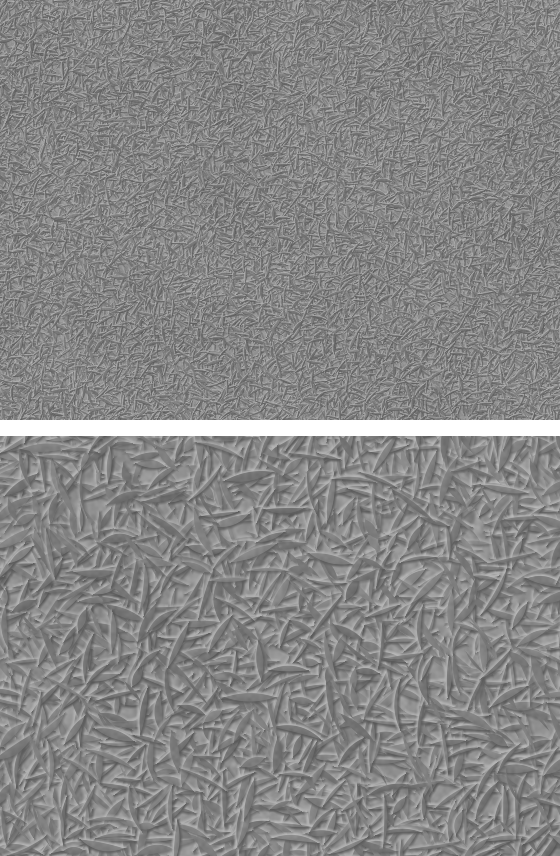
Top: the whole. Bottom: its middle third, enlarged.
Write a Shadertoy shader that draws this texture.

```glsl
// A dense grey mat of short needles lying in all directions, lit from one side.
// Rotated grids of random needles are painted from the bottom layer up; each
// needle has a flat tapered body, a bright rim facing the light and a dark one.

const int   LAYERS      = 6;
const float CELL        = 0.022;               // grid spacing, in canvas heights
const vec2  HALF_LENGTH = vec2(0.0075, 0.0205);
const vec2  HALF_WIDTH  = vec2(0.0011, 0.0035);
const float BEND        = 9.0;                 // curvature of the needles
const float RIM         = 0.0033;              // reach of the rims
const vec2  LIGHT       = vec2(-0.6, 0.8);
const float GROUND_TONE = 0.57;
const vec2  BODY_TONE   = vec2(0.435, 0.515);
const float LIT_TONE    = 0.70;
const float SHADE_TONE  = 0.36;
const float DEPTH_FADE  = 0.035;               // deeper needles are paler
const float ROUNDNESS   = 0.025;               // shading across a needle
const float GRAIN       = 0.05;
const float MOTTLE      = 0.025;

// Integer hash: three values from 0 to 1
vec3 hash3(ivec3 cell) {
    uvec3 v = uvec3(cell) * 1664525u + 1013904223u;
    v += v.yzx * v.zxy;
    v ^= v >> 16u;
    v += v.yzx * v.zxy;
    return vec3(v >> 8u) / 16777216.0;
}

float valueNoise(vec2 p, int seed) {
    ivec2 i = ivec2(floor(p));
    vec2 f = fract(p);
    f = f * f * (3.0 - 2.0 * f);
    float a = hash3(ivec3(i, seed)).x;
    float b = hash3(ivec3(i + ivec2(1, 0), seed)).x;
    float c = hash3(ivec3(i + ivec2(0, 1), seed)).x;
    float d = hash3(ivec3(i + ivec2(1, 1), seed)).x;
    return mix(mix(a, b, f.x), mix(c, d, f.x), f.y);
}

mat2 rotation(float angle) {
    float c = cos(angle), s = sin(angle);
    return mat2(c, s, -s, c);
}

// Paints the needle of one cell over the tone below it
float paintNeedle(float tone, vec2 p, ivec2 cell, int layer, vec2 light, float blur) {
    vec3 place = hash3(ivec3(cell, layer * 2 + 10));
    vec3 form  = hash3(ivec3(cell, layer * 2 + 11));
    vec2 along = vec2(cos(place.z * 3.14159), sin(place.z * 3.14159));
    vec2 across = vec2(-along.y, along.x);

    // Position along and across the slightly bent axis
    vec2 rel = p - (vec2(cell) + place.xy) * CELL;
    float u = dot(rel, along);
    float bend = (fract(form.x * 13.0) - 0.5) * 2.0 * BEND;
    float v = dot(rel, across) + bend * u * u;

    float halfLength = mix(HALF_LENGTH.x, HALF_LENGTH.y, form.x);
    float halfWidth = mix(HALF_WIDTH.x, HALF_WIDTH.y, form.y * form.y);
    float t = u / halfLength;
    float width = halfWidth * max(1.0 - t * t, 0.0);
    float d = max(abs(v) - width, abs(u) - halfLength);

    // Rims: bright towards the light, dark away from it
    float facing = clamp(1.6 * dot(across, light) * sign(v), -1.0, 1.0);
    float rim = (1.0 - smoothstep(0.0, RIM, d)) * abs(facing);
    rim *= mix(0.5, 1.0, fract(form.z * 17.0));
    tone = mix(tone, facing > 0.0 ? LIT_TONE : SHADE_TONE, rim);

    // Body
    float depth = 1.0 - float(layer) / float(LAYERS - 1);
    float body = mix(BODY_TONE.x, BODY_TONE.y, form.z) + DEPTH_FADE * depth;
    body += ROUNDNESS * facing * min(abs(v) / halfWidth, 1.0);
    return mix(tone, body, 1.0 - smoothstep(-blur, blur, d));
}

void mainImage(out vec4 fragColor, in vec2 fragCoord) {
    vec2 p = fragCoord / iResolution.y;
    float blur = 0.6 / iResolution.y;

    // Pale ground seen in the gaps
    float tone = GROUND_TONE + 0.1 * (valueNoise(p * 170.0, 1) - 0.5);

    // Needles, bottom layer first
    for (int layer = 0; layer < LAYERS; layer++) {
        mat2 turn = rotation(0.4 + 1.1 * float(layer));
        vec2 q = turn * p;
        vec2 light = turn * LIGHT;
        ivec2 home = ivec2(floor(q / CELL));
        for (int y = -1; y <= 1; y++)
            for (int x = -1; x <= 1; x++)
                tone = paintNeedle(tone, q, home + ivec2(x, y), layer, light, blur);
    }

    // Fine grain and faint broad patches
    tone += GRAIN * (valueNoise(p * 330.0, 2) - 0.5);
    tone += MOTTLE * (valueNoise(p * 9.0, 3) - 0.5);
    fragColor = vec4(vec3(tone), 1.0);
}
```
